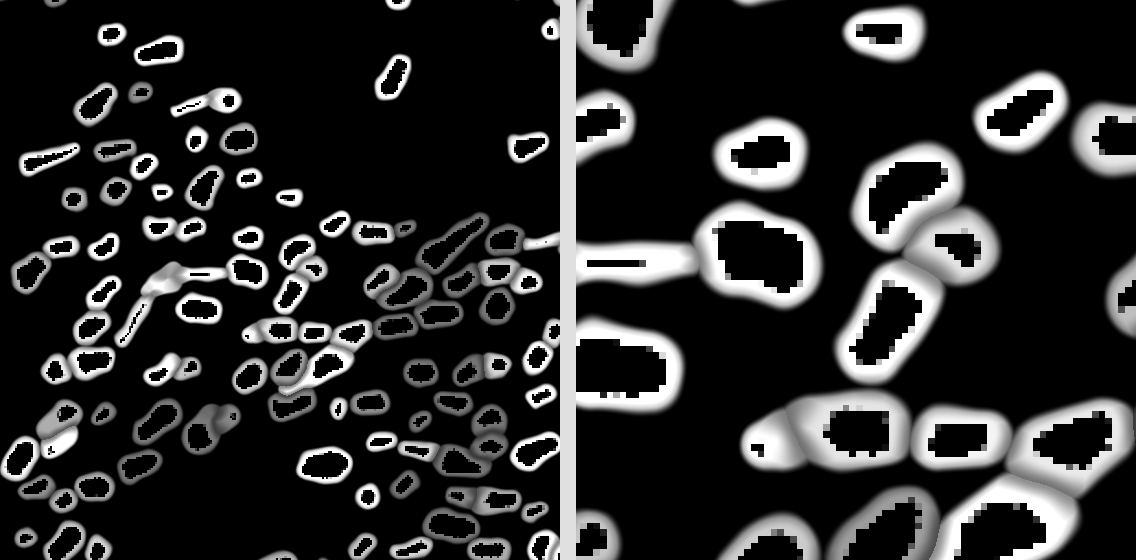
Left, the full canvas; right, a detail of the centre.
Write a Shadertoy shader that draws this pattern.

```glsl
// Clustered rod-shaped cells drawn as glowing outlines on black.
// Tapered capsules on a jittered grid are thinned by noise and flattened where they meet;
// each wall brightens inwards and stops at a crisp, stepped inner edge.

const float GRID = 13.0;           // cell sites per canvas width
const float JITTER = 0.75;         // site displacement, in grid steps
const float DENSITY_CUT = 0.43;    // higher leaves more empty ground
const float WALL = 0.0128;         // wall thickness
const float OUTER_FADE = 0.0055;   // softness of the outer edge
const float STEP_COUNT = 256.0;    // stair steps of the inner edge per canvas width
const float INNER_SOFT = 0.0005;   // softness of the inner edge
const float WARP = 0.009;          // irregularity of the outlines
const float MAIN_ANGLE = 0.45;     // prevailing direction, radians
const float ANGLE_SPREAD = 1.3;
const vec2 RADIUS = vec2(0.018, 0.032);
const vec2 HALF_LENGTH = vec2(0.002, 0.024);
const vec2 PEAK = vec2(0.46, 1.12); // brightness of dim and bright walls
const float FAR = 1.0;

float hash(vec2 p) {
    return fract(sin(dot(p, vec2(127.1, 311.7))) * 43758.55);
}

float noise(vec2 p) {
    vec2 i = floor(p), f = fract(p);
    f = f * f * (3.0 - 2.0 * f);
    return mix(mix(hash(i), hash(i + vec2(1, 0)), f.x),
               mix(hash(i + vec2(0, 1)), hash(i + vec2(1, 1)), f.x), f.y);
}

// Sites survive in noisy clusters, a little denser to the right.
bool isOccupied(vec2 id) {
    float density = noise(id * 0.38 + 4.7) + 0.45 * (hash(id + 71.3) - 0.5);
    return density + 0.25 * (id.x / GRID - 0.5) > DENSITY_CUT;
}

// Signed distance to one tapered capsule, negative inside.
float cellDistance(vec2 p, vec2 id) {
    vec2 offset = vec2(hash(id + 11.5), hash(id + 23.9)) - 0.5;
    vec2 q = p - (id + 0.5 + JITTER * offset) / GRID;

    float angle = MAIN_ANGLE + ANGLE_SPREAD * (hash(id + 37.1) - 0.5);
    float c = cos(angle), s = sin(angle);
    q = vec2(c * q.x + s * q.y, c * q.y - s * q.x);

    float isLong = step(0.93, hash(id + 41.7));
    float halfLength = mix(HALF_LENGTH.x, HALF_LENGTH.y, hash(id + 53.3)) + 0.032 * isLong;
    float radius = mix(RADIUS.x, RADIUS.y, hash(id + 67.9)) - 0.006 * isLong;
    float taper = 0.7 * (hash(id + 83.1) - 0.5);
    radius *= 1.0 + taper * clamp(q.x / (halfLength + radius), -1.0, 1.0);
    return length(vec2(max(abs(q.x) - halfLength, 0.0), q.y)) - radius;
}

// Neighbouring cells share a similar brightness.
float cellPeak(vec2 id) {
    float level = 0.55 * hash(id + 97.7) + 0.45 * smoothstep(0.2, 0.8, noise(id * 0.4 + 31.0));
    return mix(PEAK.x, PEAK.y, smoothstep(0.15, 0.85, level));
}

// Returns nearest distance, depth below the wall surface, and peak brightness.
vec3 sampleCells(vec2 p) {
    p += WARP * (vec2(noise(p * 34.0), noise(p * 34.0 + 19.3)) - 0.5);
    vec2 base = floor(p * GRID), nearestId = base;
    float nearest = FAR, second = FAR;
    for (int y = -2; y <= 2; y++) {
        for (int x = -2; x <= 2; x++) {
            vec2 id = base + vec2(x, y);
            if (!isOccupied(id)) continue;
            float d = cellDistance(p, id);
            if (d < nearest) {
                second = nearest;
                nearest = d;
                nearestId = id;
            } else {
                second = min(second, d);
            }
        }
    }
    // Half the gap to the runner-up puts a seam between touching cells.
    float depth = min(-nearest, 0.5 * (second - nearest));
    return vec3(nearest, depth, cellPeak(nearestId));
}

void mainImage(out vec4 fragColor, in vec2 fragCoord) {
    vec2 uv = fragCoord / iResolution.y;
    vec3 cell = sampleCells(uv);
    float shade = 0.0;
    if (cell.x < 0.0) {
        // Wall: soft outside, brightest near the hollow
        float rise = smoothstep(0.0, 0.85, cell.y / WALL);
        shade = cell.z * mix(0.5, 1.0, rise) * smoothstep(0.0, OUTER_FADE, -cell.x);

        // Hollow: depth taken on a coarse grid gives the stepped edge
        vec2 block = floor(uv * STEP_COUNT);
        float blockDepth = sampleCells((block + 0.5) / STEP_COUNT).y;
        float edge = WALL * (0.93 + 0.16 * hash(block));
        shade *= 1.0 - smoothstep(-INNER_SOFT, INNER_SOFT, blockDepth - edge);
    }
    fragColor = vec4(vec3(min(shade, 1.0)), 1.0);
}
```
